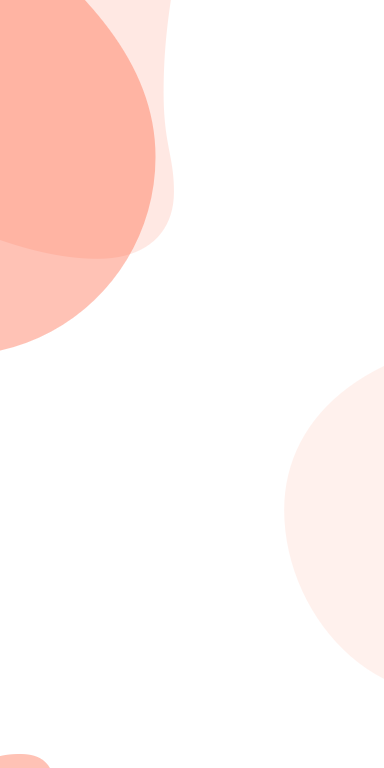
Give the GLSL for this background, as a WebGL 2 fragment shader.

```glsl
#version 300 es
precision highp float;
// Soft coral blobs overlapping at the edges of a white canvas.
// Each outline is a path of cubic curves and lines; its signed distance
// gives a smooth edge, and the overlap gets a deeper tint of its own.

uniform vec2 u_resolution;
out vec4 fragColor;

const vec2 CANVAS = vec2(100.0, 200.0);   // drawing units, origin lower left
const int CURVE_STEPS = 20;

const vec3 WHITE   = vec3(1.0);
const vec3 BLUSH   = vec3(1.0, 0.91, 0.89);
const vec3 PETAL   = vec3(1.0, 0.945, 0.93);
const vec3 CORAL   = vec3(1.0, 0.76, 0.71);
const vec3 OVERLAP = vec3(1.0, 0.705, 0.64);

struct Path {
    vec2 pen;       // current point
    float dist2;    // squared distance to the outline so far
    float side;     // -1 inside, +1 outside once closed
};

Path startAt(vec2 a) {
    return Path(a, 1e9, 1.0);
}

// Adds one edge: nearest distance and even-odd crossing
void lineTo(inout Path path, vec2 b, vec2 p) {
    vec2 a = path.pen;
    vec2 edge = b - a;
    vec2 toP = p - a;
    vec2 gap = toP - edge * clamp(dot(toP, edge) / dot(edge, edge), 0.0, 1.0);
    path.dist2 = min(path.dist2, dot(gap, gap));
    if ((a.y > p.y) != (b.y > p.y) && toP.x < edge.x * toP.y / edge.y) {
        path.side = -path.side;
    }
    path.pen = b;
}

// Adds a cubic Bezier curve as short edges
void curveTo(inout Path path, vec2 b, vec2 c, vec2 d, vec2 p) {
    vec2 a = path.pen;
    for (int i = 1; i <= CURVE_STEPS; i++) {
        float t = float(i) / float(CURVE_STEPS);
        float s = 1.0 - t;
        vec2 q = s * s * s * a + 3.0 * s * t * (s * b + t * c) + t * t * t * d;
        lineTo(path, q, p);
    }
}

float coverage(Path path, float pixel) {
    return clamp(0.5 - path.side * sqrt(path.dist2) / pixel, 0.0, 1.0);
}

// Large round blob at the upper left
Path roundBlob(vec2 p) {
    Path s = startAt(vec2(12.0, 211.0));
    lineTo(s, vec2(22.1, 200.0), p);
    curveTo(s, vec2(33.3, 187.8), vec2(40.5, 174.5), vec2(40.5, 159.1), p);
    curveTo(s, vec2(40.5, 134.9), vec2(23.6, 113.9), vec2(0.0, 108.7), p);
    lineTo(s, vec2(-10.0, 106.5), p);
    lineTo(s, vec2(-10.0, 211.0), p);
    lineTo(s, vec2(12.0, 211.0), p);
    return s;
}

// Pale wavy sheet hanging from the top
Path wavySheet(vec2 p) {
    Path s = startAt(vec2(45.3, 205.2));
    lineTo(s, vec2(44.5, 200.0), p);
    curveTo(s, vec2(43.2, 191.4), vec2(42.6, 183.9), vec2(42.6, 176.0), p);
    curveTo(s, vec2(42.6, 162.2), vec2(45.3, 159.6), vec2(45.3, 150.0), p);
    curveTo(s, vec2(45.3, 139.3), vec2(38.0, 132.6), vec2(25.5, 132.6), p);
    curveTo(s, vec2(16.4, 132.6), vec2(7.6, 134.9), vec2(0.0, 137.5), p);
    lineTo(s, vec2(-10.0, 141.0), p);
    lineTo(s, vec2(-10.0, 205.2), p);
    lineTo(s, vec2(45.3, 205.2), p);
    return s;
}

// Faint petal entering from the right
Path sidePetal(vec2 p) {
    Path s = startAt(vec2(110.0, 109.5));
    lineTo(s, vec2(100.0, 104.7), p);
    curveTo(s, vec2(82.8, 96.4), vec2(74.0, 82.8), vec2(74.0, 67.2), p);
    curveTo(s, vec2(74.0, 49.0), vec2(84.6, 31.0), vec2(100.0, 23.2), p);
    lineTo(s, vec2(110.0, 18.0), p);
    lineTo(s, vec2(110.0, 109.5), p);
    return s;
}

// Small mound in the lower left corner
Path cornerMound(vec2 p) {
    Path s = startAt(vec2(-5.0, 1.9));
    lineTo(s, vec2(0.0, 3.1), p);
    curveTo(s, vec2(1.6, 3.5), vec2(3.4, 3.65), vec2(5.2, 3.65), p);
    curveTo(s, vec2(8.9, 3.65), vec2(11.5, 2.6), vec2(13.0, 0.0), p);
    lineTo(s, vec2(14.0, -3.0), p);
    lineTo(s, vec2(-5.0, -3.0), p);
    lineTo(s, vec2(-5.0, 1.9), p);
    return s;
}

void main() {
    vec2 p = gl_FragCoord.xy / u_resolution * CANVAS;
    float pixel = CANVAS.x / u_resolution.x;
    float blob = coverage(roundBlob(p), pixel);
    float sheet = coverage(wavySheet(p), pixel);

    vec3 color = mix(WHITE, PETAL, coverage(sidePetal(p), pixel));
    color = mix(color, CORAL, coverage(cornerMound(p), pixel));
    color = mix(color, BLUSH, sheet);
    color = mix(color, mix(CORAL, OVERLAP, sheet), blob);
    fragColor = vec4(color, 1.0);
}
```
